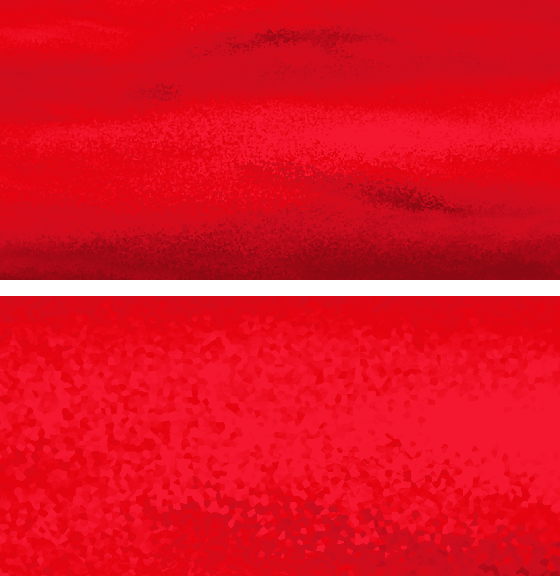
Top: the whole. Bottom: its middle third, enlarged.
Give the GLSL for this background, as a WebGL 2 fragment shader.

```glsl
#version 300 es
precision highp float;

uniform vec2 u_resolution;
out vec4 outColor;

// Reds from deep shadow to pink highlight
const vec3 REDS[6] = vec3[6](
  vec3(0.55, 0.03, 0.07), vec3(0.69, 0.03, 0.09), vec3(0.80, 0.05, 0.12),
  vec3(0.84, 0.04, 0.10), vec3(0.90, 0.01, 0.06), vec3(0.96, 0.09, 0.19));

vec2 hash22(vec2 cell) {
  vec3 h = fract(cell.xyx * vec3(0.1031, 0.1030, 0.0973));
  h += dot(h, h.yzx + 33.33);
  return fract((h.xx + h.yz) * h.zy);
}

// Soft-edged cellular noise: a random vector per grain, in -0.5..0.5
vec2 cellJitter(vec2 p, float sharpness) {
  vec2 home = floor(p);
  vec2 sum = vec2(0.0);
  float total = 0.0;
  for (int j = -1; j <= 1; j++) {
    for (int i = -1; i <= 1; i++) {
      vec2 cell = home + vec2(i, j);
      vec2 toSeed = cell + hash22(cell) - p;
      float weight = exp(-sharpness * dot(toSeed, toSeed));
      sum += weight * (hash22(cell + 71.0) - 0.5);
      total += weight;
    }
  }
  return sum / total;
}

// Layered, warped sines
float layeredSines(vec2 p, float phase) {
  const mat2 TURN = mat2(0.96, 0.28, -0.28, 0.96);
  float sum = 0.0;
  float amplitude = 0.55;
  for (int i = 0; i < 5; i++) {
    float shift = phase + 1.9 * float(i);
    p += 0.6 * sin(1.3 * p.yx + shift);
    sum += amplitude * sin(p.x + shift) * sin(p.y - 0.7 * shift);
    p = TURN * p * 1.75;
    amplitude *= 0.75;
  }
  return sum;
}

float ellipseGlow(vec2 p, vec2 center, vec2 radius) {
  vec2 d = (p - center) / radius;
  return exp(-dot(d, d));
}

// Broad light and shade, as a position along REDS
float washTone(vec2 p, float aspect) {
  float y = p.y + 0.03 * sin(2.4 * p.x + 0.8);
  float tone = 4.1 * smoothstep(-0.03, 0.44, y);
  float side = p.x / aspect;
  float upper = smoothstep(0.56, 0.70, y - 0.05 * side);
  tone -= upper * mix(1.4, 1.9, side) * (1.0 - 0.45 * smoothstep(0.75, 1.0, y));
  tone += 1.1 * ellipseGlow(p, vec2(0.53 * aspect, 0.5), vec2(0.36 * aspect, 0.10));
  tone += 0.6 * ellipseGlow(p, vec2(0.3 * aspect, 0.84), vec2(0.2 * aspect, 0.12));
  return tone;
}

vec3 redRamp(float tone) {
  vec3 color = REDS[0];
  for (int i = 1; i < 6; i++) {
    color = mix(color, REDS[i], clamp(tone - float(i - 1), 0.0, 1.0));
  }
  return color;
}

void main() {
  vec2 p = gl_FragCoord.xy / u_resolution.y;
  float aspect = u_resolution.x / u_resolution.y;

  // Grain is strongest in the middle and fades toward the rim
  float roughness = 0.25 + 0.75 * ellipseGlow(p, vec2(0.48 * aspect, 0.45), vec2(0.42 * aspect, 0.42));
  roughness *= clamp(0.95 + 0.4 * layeredSines(p * vec2(2.0, 6.0), 4.0), 0.4, 1.4);

  // Scattered grains fray the edges of the wash and streaks
  vec2 fine = cellJitter(p * 135.0, 22.0);
  vec2 coarse = cellJitter(p * 60.0, 12.0);
  vec2 frayed = p + roughness * (fine * vec2(0.11, 0.065) + coarse * vec2(0.05, 0.02));

  // Long bands carry shorter, thinner strokes
  float tone = washTone(frayed, aspect);
  tone += 0.7 * layeredSines(frayed * vec2(1.6, 9.0), 1.3);
  tone += 0.65 * layeredSines(frayed * vec2(3.6, 17.0), 5.2);

  // Sparse dark scuffs
  float scuff = layeredSines(frayed * vec2(2.6, 12.0), 7.7);
  tone -= 1.6 * smoothstep(0.4, 0.9, scuff) * smoothstep(0.15, 0.6, roughness);
  tone += 0.9 * roughness * (fine.x + fine.y);

  outColor = vec4(redRamp(tone), 1.0);
}
```
